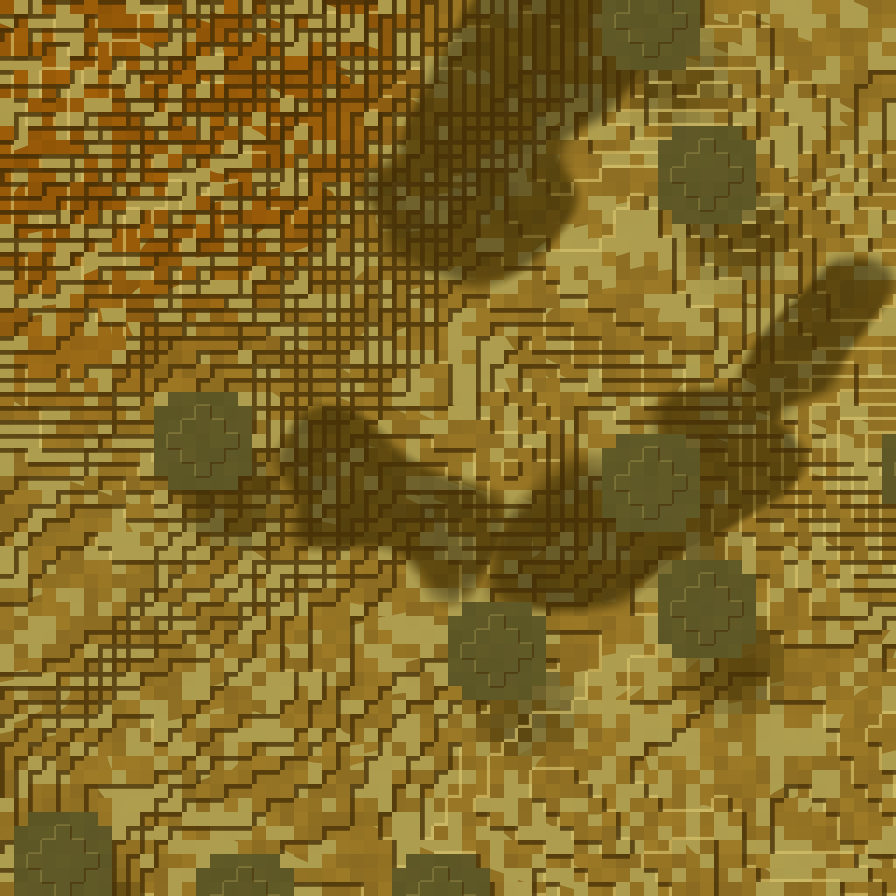
Reproduce this texture procedurally as a Shadertoy shader.

```glsl
const float CELLS = 64.0;         // blocks across the canvas
const float PLOT = 16.0;          // blocks per tree plot
const float TREE_CHANCE = 0.72;
const float DARK_WIDTH = 0.34;    // edge widths, in blocks
const float LIGHT_WIDTH = 0.22;
const float CROWN_WIDTH = 0.13;
const float ROUGHNESS = 1.7;

const vec3 SAND = vec3(0.69, 0.63, 0.32);
const vec3 OCHRE = vec3(0.58, 0.45, 0.14);
const vec3 RUST = vec3(0.59, 0.35, 0.03);
const vec3 LEAF = vec3(0.37, 0.345, 0.15);
const vec3 SHADE = vec3(0.34, 0.26, 0.05);
const vec3 MOSS = vec3(0.41, 0.37, 0.18);
const vec3 CREVICE = vec3(0.27, 0.18, 0.02);
const vec3 GLINT = vec3(0.86, 0.78, 0.44);

float hash(vec2 p) {
    vec3 q = fract(vec3(p.xyx) * 0.1031);
    q += dot(q, q.yzx + 33.33);
    return fract((q.x + q.y) * q.z);
}

float mound(vec2 p, vec2 centre, float radius) {
    vec2 d = (p - centre) / radius;
    return exp(-dot(d, d));
}

float capsule(vec2 p, vec2 a, vec2 b) {
    vec2 ab = b - a;
    return length(p - a - ab * clamp(dot(p - a, ab) / dot(ab, ab), 0.0, 1.0));
}

// Terraced hills, in whole block levels
float level(vec2 cell) {
    vec2 p = (cell + 0.5) / CELLS;
    float peak = mound(p, vec2(0.08, 1.12), 0.45);
    float h = 36.0 * peak;
    h += 9.0 * mound(p, vec2(0.76, 0.68), 0.17);
    h += 10.0 * mound(p, vec2(1.02, 0.5), 0.15);
    h += 6.0 * mound(p, vec2(0.57, 0.46), 0.08);
    h += 13.0 * (1.0 - smoothstep(-0.5, 0.4, p.x - p.y)) * (1.0 - smoothstep(0.25, 0.75, p.x));
    h += 0.8 * sin(17.0 * p.x + 3.0 * sin(11.0 * p.y));
    h += 0.6 * sin(23.0 * p.y - 9.0 * p.x + 2.0 * sin(19.0 * p.x));
    h += ROUGHNESS * smoothstep(0.1, 0.5, peak) * (hash(cell + 7.0) - 0.5);
    return floor(h);
}

// Offset from the tree in this plot; far away where none grows
vec2 treeOffset(vec2 cell) {
    vec2 plot = floor((cell + 7.0) / PLOT);
    vec2 jitter = vec2(hash(plot + 3.7), hash(plot + 19.3));
    vec2 centre = plot * PLOT - 7.0 + 4.0 + floor(jitter * 8.0);
    vec2 p = centre / CELLS;
    bool grows = hash(plot + 41.0) < TREE_CHANCE && mound(p, vec2(0.08, 1.12), 0.45) < 0.25;
    return grows ? cell - centre : vec2(99.0);
}

// Crown tiers: 0 ground, 1 outer leaves, 2 inner diamond
float crownTier(vec2 cell) {
    vec2 d = abs(treeOffset(cell));
    float outer = step(max(d.x, d.y), 3.5) * step(d.x + d.y, 5.5);
    return outer + step(d.x + d.y, 2.5);
}

float band(float d, float width, float blur) {
    return 1.0 - smoothstep(width - blur, width + blur, d);
}

// Cast shade of the slopes, with a wavy border
float slopeShade(vec2 p) {
    float wave = 0.014 * sin(31.0 * p.x + 2.0 * sin(23.0 * p.y)) + 0.01 * sin(47.0 * p.y - 20.0 * p.x);
    float d = capsule(p, vec2(0.64, 1.02), vec2(0.52, 0.78)) - 0.095;
    d = min(d, capsule(p, vec2(0.36, 0.47), vec2(0.5, 0.41)) - 0.06);
    d = min(d, capsule(p, vec2(0.62, 0.37), vec2(0.83, 0.5)) - 0.07);
    d = min(d, capsule(p, vec2(0.85, 0.54), vec2(0.94, 0.68)) - 0.045);
    return 1.0 - smoothstep(-0.012, 0.012, d + wave);
}

vec3 ground(vec2 cell, vec2 p, float h) {
    float patches = 0.5 + 0.25 * sin(21.0 * p.x + 4.0 * sin(13.0 * p.y)) + 0.2 * sin(37.0 * p.y + 9.0 * p.x);
    float clump = 0.45 * hash(cell) + 0.35 * hash(floor(cell / 2.0) + 60.0) + 0.2 * patches;
    float sandy = step(0.54, clump);
    vec3 soil = mix(OCHRE, RUST, smoothstep(16.0, 30.0, h));
    soil *= 0.93 + 0.14 * hash(cell + 90.0);
    vec3 lit = mix(soil, SAND, sandy * 0.92);
    vec3 shaded = mix(SHADE, MOSS, step(0.62, clump) * 0.8) * (0.92 + 0.16 * hash(cell + 30.0));
    float treeDist = length(treeOffset(cell + vec2(-2.0, 4.0)));
    float treeShade = (1.0 - smoothstep(2.0, 4.8, treeDist)) * (0.55 + 0.45 * hash(cell + 12.0));
    return mix(lit, shaded, max(slopeShade(p) * 0.93, treeShade));
}

vec3 scene(vec2 p, float blur) {
    vec2 grid = p * CELLS, cell = floor(grid), f = grid - cell;
    vec2 dx = vec2(1.0, 0.0), dy = vec2(0.0, 1.0);
    float tier = crownTier(cell), h = level(cell);
    bool leafy = tier > 0.5;

    // Rise towards the left, top, right and bottom neighbours
    vec4 rise = leafy
        ? vec4(crownTier(cell - dx), crownTier(cell + dy), crownTier(cell + dx), crownTier(cell - dy)) - tier
        : vec4(level(cell - dx), level(cell + dy), level(cell + dx), level(cell - dy)) - h;
    vec4 edge = step(0.5, rise) * clamp(0.68 + 0.12 * rise, 0.0, 1.0);

    float darkWidth = leafy ? CROWN_WIDTH : DARK_WIDTH;
    float lightWidth = leafy ? CROWN_WIDTH : LIGHT_WIDTH;
    float dark = max(edge.x * band(f.x, darkWidth, blur), edge.y * band(1.0 - f.y, darkWidth, blur));
    float light = max(edge.z * band(1.0 - f.x, lightWidth, blur), edge.w * band(f.y, lightWidth, blur));

    vec3 color = leafy ? LEAF * (0.97 + 0.06 * hash(cell)) : ground(cell, p, h);
    float glow = leafy ? 0.3 : mix(0.8, 0.3, slopeShade(p));
    color = mix(color, GLINT, light * glow);
    return mix(color, CREVICE, dark * (leafy ? 0.75 : 0.95));
}

void mainImage(out vec4 fragColor, in vec2 fragCoord) {
    float blur = 0.5 * CELLS / iResolution.y;
    vec3 color = vec3(0.0);
    for (int i = 0; i < 4; i++) {
        vec2 shift = vec2(i % 2, i / 2) * 0.5 - 0.25;
        color += scene((fragCoord + shift) / iResolution.y, blur);
    }
    fragColor = vec4(color / 4.0, 1.0);
}
```
